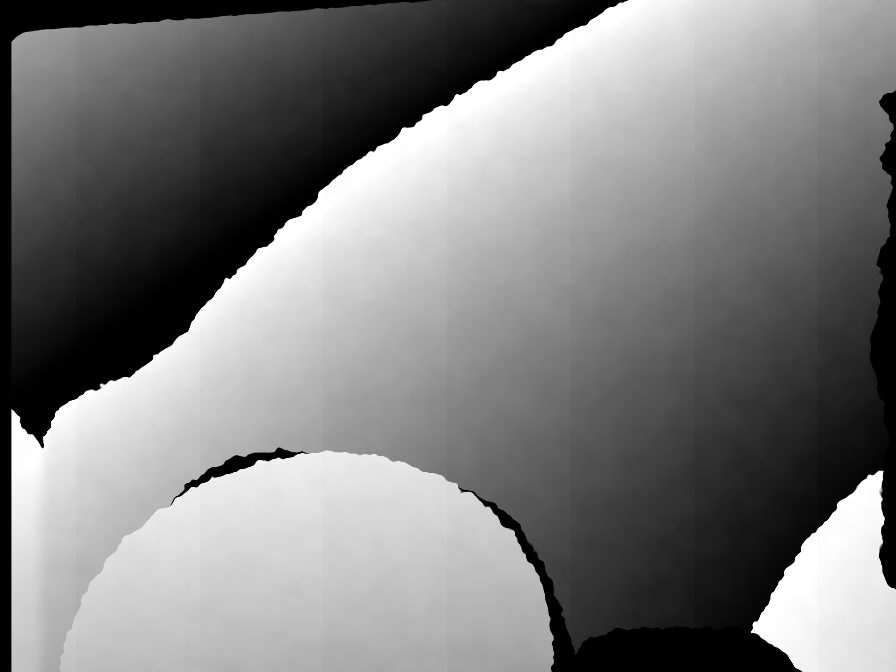
Reproduce this texture map procedurally as a Shadertoy shader.

```glsl
const float ASPECT = 4.0 / 3.0;
const float LEFT_MARGIN = 0.017;
const float JAG = 0.013;            // raggedness of the outlines
const float MOTTLE = 0.030;         // strength of the surface grain
const float SEAM_STEP = 0.184;      // spacing of the faint vertical seams
const float SEAM_SHADE = 0.012;
const vec2 DOME_BASE = vec2(0.455, 0.0);
const vec2 DOME_RADII = vec2(0.366, 0.326);
const float DOME_LEAN = 0.12;
const vec2 MOUND_BASE = vec2(1.010, 0.0);
const vec2 MOUND_SIZE = vec2(0.182, 0.067);

// Upper wrap line, as corners from left to right
const int CORNERS = 15;
const vec2 WRAP_LINE[CORNERS] = vec2[CORNERS](
    vec2(0.017, 0.401), vec2(0.035, 0.363), vec2(0.061, 0.335),
    vec2(0.087, 0.392), vec2(0.122, 0.413), vec2(0.194, 0.441),
    vec2(0.274, 0.505), vec2(0.330, 0.578), vec2(0.425, 0.665),
    vec2(0.521, 0.753), vec2(0.608, 0.809), vec2(0.729, 0.887),
    vec2(0.799, 0.922), vec2(0.929, 1.000), vec2(1.340, 1.250));

float hash(vec2 cell) {
    vec3 q = fract(cell.xyx * 0.1031);
    q += dot(q, q.yzx + 33.33);
    return fract((q.x + q.y) * q.z);
}

float noise(vec2 p) {
    vec2 i = floor(p), f = fract(p);
    f = f * f * (3.0 - 2.0 * f);
    return mix(mix(hash(i), hash(i + vec2(1, 0)), f.x),
               mix(hash(i + vec2(0, 1)), hash(i + vec2(1, 1)), f.x), f.y);
}

float roughness(vec2 p) {
    return 0.6 * noise(p * 60.0) + 0.4 * noise(p * 140.0) - 0.5;
}

// Antialiased coverage of a region where distance is negative
float cover(float distance) {
    float pixel = 1.0 / iResolution.y;
    return 1.0 - smoothstep(-0.6 * pixel, 0.6 * pixel, distance);
}

float wrapHeight(float x) {
    float y = WRAP_LINE[0].y;
    for (int i = 1; i < CORNERS; i++) {
        vec2 a = WRAP_LINE[i - 1], b = WRAP_LINE[i];
        y += (b.y - a.y) * clamp((x - a.x) / (b.x - a.x), 0.0, 1.0);
    }
    return y;
}

// Smooth unwrapped phase, falling from upper left to lower right
float phase(vec2 p) {
    float u = p.x / ASPECT, v = 1.0 - p.y;
    return 1.74 - 1.1 * u - 1.49 * v + 0.45 * v * v + 0.25 * u * v;
}

float domeDistance(vec2 p) {
    vec2 q = p - DOME_BASE - vec2(DOME_LEAN * p.y, 0.0);
    float k = length(q / DOME_RADII);
    return k * (k - 1.0) / max(length(q / (DOME_RADII * DOME_RADII)), 0.001);
}

// Width of the shadow that hugs the dome on either side
float rimWidth(vec2 p) {
    float t = (p.x - 0.238) / 0.234;
    float left = 0.084 * t * (1.0 - t) - 0.004;
    float right = min((0.278 - p.y) * 0.3, 0.014) + 0.15 * max(0.12 - p.y, 0.0);
    return p.x < 0.6 ? left : right;
}

float sideWidth(float y) {
    float bulge = (y - 0.46) / 0.12;
    float ends = smoothstep(0.84, 0.90, y) + 1.0 - smoothstep(0.08, 0.14, y);
    return 0.016 + 0.012 * exp(-bulge * bulge)
         + 0.022 * (noise(vec2(y * 26.0, 3.0)) - 0.5) - 0.05 * ends;
}

void mainImage(out vec4 fragColor, in vec2 fragCoord) {
    vec2 p = fragCoord / iResolution.xy * vec2(ASPECT, 1.0);
    vec2 r = p + JAG * vec2(roughness(p), roughness(p + 7.3));

    // Wrapped ramp: dark band above the line, bright slope below it
    float f = phase(p);
    float depth = (wrapHeight(r.x) - r.y) * 0.75;
    float slope = f + 0.07 * exp(-max(depth, 0.0) / 0.06);
    slope += 0.07 * (1.0 - smoothstep(0.045, 0.075, p.x));
    float shade = mix(max(f - 1.0, 0.0), clamp(slope, 0.0, 1.0), cover(-depth));

    // Next wrap at the lower right
    float reach = max((ASPECT - r.x) / 0.219, 0.0);
    float cornerTop = 0.306 - 0.252 * pow(reach, 1.6);
    shade = mix(shade, min(1.0 + f, 1.0), cover((r.y - cornerTop) * 0.65));

    // Dome surface
    float dome = domeDistance(r);
    float domeShade = 0.68 + 0.80 * p.y - 0.18 * (p.x - DOME_BASE.x);

    // Grain and seams
    float grain = noise(p * 32.0) * 0.6 + noise(p * 75.0) * 0.4 - 0.5;
    float detail = MOTTLE * grain + SEAM_SHADE * (fract((p.x - 0.113) / SEAM_STEP) - 0.5);
    shade += detail * smoothstep(0.0, 0.08, shade);

    // Black shadows, then the dome over them
    float mx = abs(r.x - MOUND_BASE.x) / MOUND_SIZE.x;
    float mound = r.y - MOUND_SIZE.y * (1.0 - pow(mx, 4.0));
    shade *= 1.0 - cover(mound * 0.8);
    shade *= 1.0 - cover(dome - rimWidth(p));
    shade = mix(shade, domeShade + detail, cover(dome));
    shade *= 1.0 - cover(ASPECT - sideWidth(r.y) - r.x);

    // Black margins on the left and along the tilted top
    float top = 0.951 + 0.075 * p.x - 0.014 * exp(-(p.x - LEFT_MARGIN) / 0.012);
    shade *= 1.0 - cover(p.x - LEFT_MARGIN);
    shade *= 1.0 - cover(top - p.y + 0.3 * (r.y - p.y));

    fragColor = vec4(vec3(clamp(shade, 0.0, 1.0)), 1.0);
}
```
